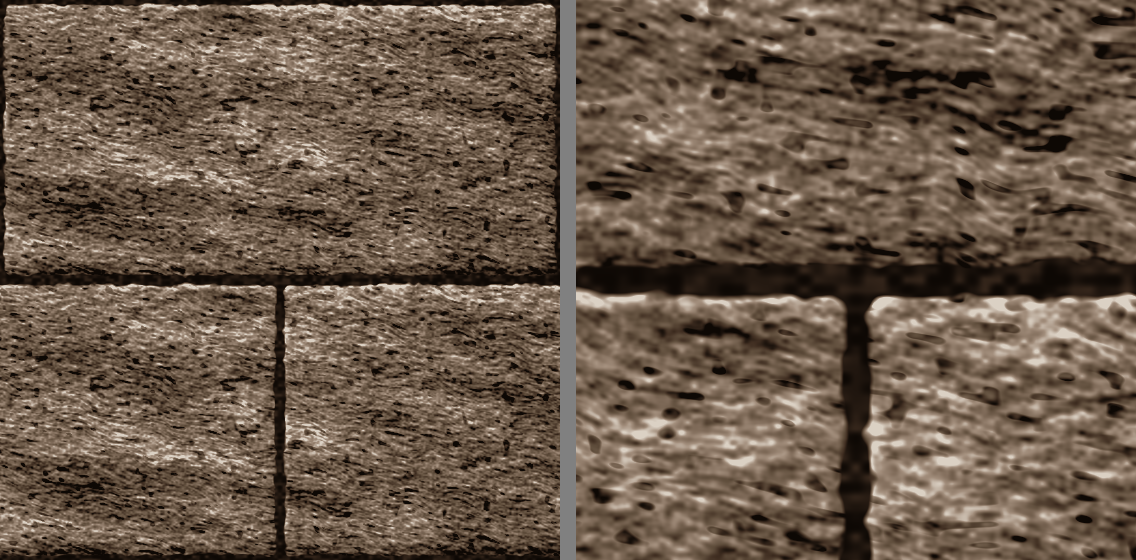
Left, the full canvas; right, a detail of the centre.
Write a Shadertoy shader that draws this texture.

```glsl
// Weathered brown stone masonry: one long block above two half blocks, with dark ragged joints.

const float ROWS = 2.0;                          // courses down the canvas
const float ROW_HEIGHT = 1.0 / ROWS;
const vec2 JOINT_HALF = vec2(0.0075, 0.0085);    // half widths of upright and level joints
const float CORNER = 0.012;                      // rounding of block corners
const float CHIPPING = 0.011;                    // raggedness of block edges
const float SLANT = 0.17;                        // downward tilt of the bedding
const vec2 GRAIN = vec2(72.0, 175.0);            // cells of the main stone grain
const float BASE_TONE = 0.51;
const vec2 KNOB = vec2(0.44, 0.262);             // embedded pebble, in course coordinates
const vec2 KNOB_SIZE = vec2(0.036, 0.030);

// Stone colours from shadow to glint
const vec3 RAMP[6] = vec3[6](
    vec3(0.05, 0.03, 0.015), vec3(0.25, 0.18, 0.13), vec3(0.38, 0.31, 0.24),
    vec3(0.50, 0.42, 0.35), vec3(0.64, 0.56, 0.49), vec3(0.86, 0.82, 0.77));

// Broad stains: centre and radii, with their strengths below
const int STAINS = 9;
const vec4 STAIN[STAINS] = vec4[STAINS](
    vec4(0.20, 0.42, 0.22, 0.045), vec4(0.31, 0.32, 0.17, 0.045),
    vec4(0.22, 0.205, 0.18, 0.028), vec4(0.17, 0.12, 0.17, 0.040),
    vec4(0.56, 0.216, 0.06, 0.018), vec4(0.54, 0.36, 0.08, 0.050),
    vec4(0.64, 0.15, 0.17, 0.035), vec4(0.90, 0.28, 0.13, 0.060),
    vec4(0.43, 0.318, 0.05, 0.008));
const float STAIN_TONE[STAINS] = float[STAINS](
    0.15, -0.17, 0.18, -0.13, 0.25, 0.16, -0.13, -0.10, -0.28);

float hash(vec2 p) {
    vec3 h = fract(vec3(p.xyx) * 0.1031);
    h += dot(h, h.yzx + 33.33);
    return fract((h.x + h.y) * h.z);
}

float noise(vec2 p) {
    vec2 i = floor(p), f = fract(p);
    f = f * f * (3.0 - 2.0 * f);
    return mix(mix(hash(i), hash(i + vec2(1, 0)), f.x),
               mix(hash(i + vec2(0, 1)), hash(i + vec2(1, 1)), f.x), f.y);
}

float fbm(vec2 p) {
    float sum = 0.0, amp = 0.5;
    for (int i = 0; i < 4; i++) {
        sum += amp * noise(p);
        p = p * 2.03 + 17.3;
        amp *= 0.5;
    }
    return sum / 0.9375;
}

// Small-scale relief of the stone
float relief(vec2 q) {
    return 0.6 * noise(q * GRAIN) + 0.4 * noise(q * GRAIN * 1.9 + 31.0);
}

vec3 stoneColour(float tone) {
    vec3 colour = RAMP[0];
    for (int i = 0; i < 5; i++)
        colour = mix(colour, RAMP[i + 1], clamp(tone * 5.0 - float(i), 0.0, 1.0));
    return colour;
}

// Tone of the block face; q is measured within one course
float faceTone(vec2 q) {
    vec2 bed = q + vec2(0.0, SLANT * q.x);
    bed += 0.012 * vec2(noise(q * 25.0), noise(q * 22.0 + 9.0));
    float tone = BASE_TONE + 0.75 * (fbm(bed * vec2(7.0, 24.0)) - 0.5);

    for (int i = 0; i < STAINS; i++) {
        vec2 d = q - STAIN[i].xy;
        d.y += SLANT * d.x + 0.03 * (noise(q * 30.0) - 0.5);
        d /= STAIN[i].zw;
        tone += STAIN_TONE[i] * exp(-dot(d, d));
    }

    // Grain lit from the upper left, with dark pits
    float height = relief(bed);
    tone += 0.50 * (height - 0.5) + 0.42 * (height - relief(bed + vec2(-0.003, 0.004)));
    tone += 0.30 * (noise(q * vec2(260.0, 330.0)) - 0.5);
    tone -= 0.38 * smoothstep(0.27, 0.12, noise(bed * GRAIN * vec2(0.95, 0.9) + 71.0));

    // Pebble with a shadowed lower rim and a pit at its left
    vec2 k = (q - KNOB) / KNOB_SIZE + 0.5 * (noise(q * 70.0) - 0.5);
    float r = length(k);
    tone += 0.12 * smoothstep(1.0, 0.6, r);
    tone -= 0.28 * smoothstep(0.28, 0.0, abs(r - 1.0)) * smoothstep(0.4, -0.6, k.y);
    tone -= 0.30 * smoothstep(0.4, 0.1, length(k + vec2(0.65, 0.35)));
    return tone;
}

void mainImage(out vec4 fragColor, in vec2 fragCoord) {
    vec2 p = fragCoord / iResolution.xy;
    float row = floor(p.y * ROWS);
    vec2 q = vec2(p.x, p.y - row * ROW_HEIGHT);
    float across = fract(p.x - 0.5 * (1.0 - mod(row, 2.0)));   // from the block's left joint
    float below = ROW_HEIGHT - q.y;                            // from the block's top joint

    // Ragged rounded block outline
    vec2 inset = vec2(min(across, 1.0 - across), min(q.y, below)) - JOINT_HALF;
    float edge = CORNER - length(max(CORNER - inset, 0.0));
    edge += CHIPPING * (0.6 * noise(p * 42.0) + 0.4 * noise(p * 115.0) - 0.5);
    float block = smoothstep(-0.001, 0.003, edge);

    // Edge light from the upper left, shade at the lower right
    float tone = faceTone(q);
    float topRim = smoothstep(0.022, 0.010, below) * smoothstep(0.25, 0.65, noise(p * vec2(34.0, 50.0)));
    float leftRim = smoothstep(0.021, 0.009, across) * smoothstep(0.35, 0.75, noise(p * vec2(50.0, 32.0) + 5.0));
    tone += 0.42 * topRim + 0.34 * leftRim + 0.07 * smoothstep(0.07, 0.01, below);
    tone -= 0.34 * smoothstep(0.042, 0.008, q.y) + 0.13 * smoothstep(0.03, 0.005, 1.0 - across);

    float jointTone = 0.16 * pow(noise(p * vec2(130.0, 170.0)), 2.0);
    fragColor = vec4(stoneColour(mix(jointTone, tone, block)), 1.0);
}
```
